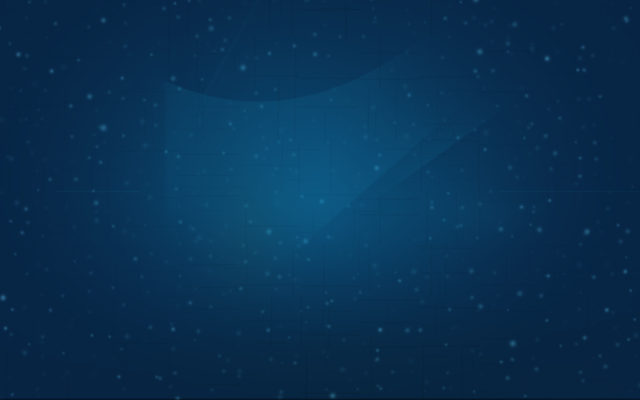
A WebGL 1 fragment shader for this background:

```glsl
precision highp float;
// Deep blue glow with translucent curved panes, faint circuit traces and soft drifting specks.
uniform vec2 u_resolution;

const vec3 NAVY = vec3(0.028, 0.140, 0.264);
const vec3 AZURE = vec3(0.045, 0.318, 0.482);
const vec3 PANE_LIGHT = vec3(0.006, 0.040, 0.045);
const vec3 SPECK = vec3(0.17, 0.34, 0.36);

float hash(vec2 p) {
  return fract(sin(dot(p, vec2(127.1, 311.7))) * 43758.5453);
}

float noise(vec2 p) {
  vec2 i = floor(p), f = fract(p);
  f = f * f * (3.0 - 2.0 * f);
  float low = mix(hash(i), hash(i + vec2(1.0, 0.0)), f.x);
  float high = mix(hash(i + vec2(0.0, 1.0)), hash(i + vec2(1.0, 1.0)), f.x);
  return mix(low, high, f.y);
}

float blob(vec2 p, vec2 center, vec2 size) {
  vec2 d = (p - center) / size;
  return exp(-dot(d, d));
}

// Signed distance to the line from a to b, positive on its left.
float side(vec2 p, vec2 a, vec2 b) {
  vec2 d = normalize(b - a);
  return d.x * (p.y - a.y) - d.y * (p.x - a.x);
}

// Soft stroke between two points.
float stroke(vec2 p, vec2 a, vec2 b, float width) {
  vec2 ab = b - a;
  float t = clamp(dot(p - a, ab) / dot(ab, ab), 0.0, 1.0);
  float d = length(p - a - ab * t) / width;
  return exp(-d * d);
}

// Random horizontal traces, one at most in each long cell.
float traces(vec2 p, vec2 cell, float seed, float density, float pixel) {
  vec2 id = floor(p / cell);
  float on = step(1.0 - density, hash(id + seed));
  float offset = 0.15 + 0.7 * hash(id + seed + 7.3);
  float d = abs(fract(p.y / cell.y) - offset) * cell.y;
  return on * (1.0 - smoothstep(0.0003, 0.0006 + pixel, d));
}

// Jittered round specks of varied brightness.
float specks(vec2 p, float cell, float radius, float seed) {
  vec2 id = floor(p / cell);
  vec2 jitter = vec2(hash(id + seed), hash(id + seed + 19.7));
  vec2 center = (id + 0.2 + 0.6 * jitter) * cell;
  float power = pow(hash(id + seed + 41.3), 5.0);
  float size = radius * (0.7 + 0.5 * hash(id + seed + 63.1));
  return power * blob(p, center, vec2(size));
}

void main() {
  float pixel = 1.0 / u_resolution.y;
  vec2 p = gl_FragCoord.xy * pixel;
  p.x += 0.8 - 0.5 * u_resolution.x * pixel;

  // Broad central glow, fading faster toward the bottom
  float glowHeight = p.y > 0.53 ? 0.37 : 0.29;
  float glow = blob(p, vec2(0.77, 0.53), vec2(0.46, glowHeight));
  float haze = noise(p * 5.0) * 0.6 + noise(p * 11.0 + 4.0) * 0.4;
  glow *= 0.95 + 0.10 * haze;
  vec3 color = mix(NAVY, AZURE, glow);
  color += vec3(0.0, 0.022, 0.024) * blob(p, vec2(0.78, 0.50), vec2(0.11));
  color += vec3(0.012, 0.012, -0.010) * blob(p, vec2(0.62, 0.42), vec2(0.10, 0.16));
  color.b -= 0.022 * (1.0 - smoothstep(0.0, 0.35, p.y)) * blob(p, vec2(0.95, 0.1), vec2(0.6));

  // Large pane under a sagging arc
  float arc = 0.746 + 0.95 * (p.x - 0.646) * (p.x - 0.646);
  float below = smoothstep(-0.003, 0.003, arc - p.y);
  float arcSpan = smoothstep(0.38, 0.46, p.x) * (1.0 - smoothstep(0.85, 1.1, p.x));
  float arcFade = exp(-abs(p.y - arc) * 8.0);
  color += PANE_LIGHT * (below - 0.5) * arcSpan * arcFade;
  float leftEdge = smoothstep(-0.004, 0.012, p.x - 0.41) * exp(-abs(p.x - 0.41) * 12.0);
  color += PANE_LIGHT * 0.4 * leftEdge * below * smoothstep(0.38, 0.55, p.y);

  // Slanted panes at the right
  float slant = side(p, vec2(0.79, 0.417), vec2(1.10, 0.69));
  float slantFade = exp(-abs(slant) * 13.0) * blob(p, vec2(0.93, 0.55), vec2(0.22));
  color += PANE_LIGHT * 0.8 * (smoothstep(-0.004, 0.004, slant) - 0.5) * slantFade;
  float fold = side(p, vec2(0.99, 0.537), vec2(1.23, 0.708));
  float foldFade = exp(-abs(fold) * 18.0) * blob(p, vec2(1.11, 0.62), vec2(0.15));
  color += PANE_LIGHT * 0.9 * (smoothstep(-0.003, 0.003, fold) - 0.4) * foldFade;
  color += PANE_LIGHT * 0.35 * stroke(p, vec2(0.51, 0.76), vec2(0.645, 1.0), 0.004);
  color += PANE_LIGHT * 0.5 * blob(p, vec2(1.2, 0.46), vec2(0.12, 0.06));

  // Dark circuit traces, faintest inside the glow
  float circuit = traces(p, vec2(0.15, 0.06), 3.0, 0.38, pixel);
  circuit += traces(p.yx, vec2(0.13, 0.065), 11.0, 0.38, pixel);
  circuit += 0.7 * traces(p, vec2(0.08, 0.04), 23.0, 0.15, pixel);
  circuit += 0.7 * traces(p.yx, vec2(0.08, 0.04), 31.0, 0.15, pixel);
  float middle = blob(p, vec2(0.85, 0.5), vec2(0.5, 1.2));
  color *= 1.0 - 0.085 * min(circuit, 1.0) * (0.25 + 0.75 * middle) * (1.0 - 0.5 * glow);

  // Pale level lines at both sides
  float level = stroke(p, vec2(0.14, 0.521), vec2(0.35, 0.521), 0.0016);
  level += stroke(p, vec2(1.25, 0.521), vec2(1.6, 0.521), 0.0016);
  color += PANE_LIGHT * 0.7 * level;

  // Specks in three sizes, dimmer inside the glow
  float dust = 0.0;
  for (int i = 0; i < 3; i++) {
    float n = float(i);
    dust += specks(p + n * 0.37, 0.042 + 0.022 * n, 0.0044 + 0.0009 * n, 5.0 + 17.0 * n) * (0.45 + 0.2 * n);
  }
  color += SPECK * dust * (1.0 - 0.45 * glow);

  // Thin dark strip along the bottom
  color *= mix(0.6, 1.0, smoothstep(0.001, 0.006, p.y));
  gl_FragColor = vec4(color, 1.0);
}
```
